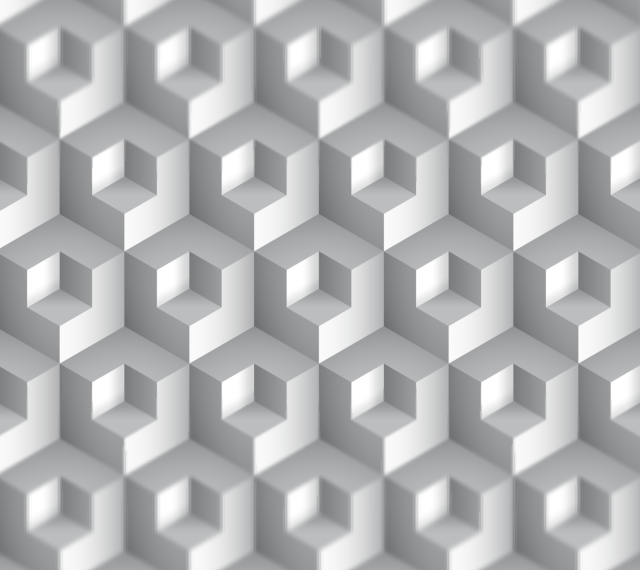
Reproduce this pattern procedurally as a WebGL 1 fragment shader.

```glsl
precision highp float;
// Hexagonal lattice of shaded grey cubes, each with a smaller cube-shaped notch.
// Every cell is split into three rhombic faces, shaded by face-local gradients;
// a weighted disc of samples smooths edges and softens rows away from the middle.

uniform vec2 u_resolution;

const float CELLS_ACROSS = 4.936;
const float NOTCH_SCALE = 0.5;
const float MAX_BLUR = 0.036;              // in cell widths
const vec2 LATTICE_SHIFT = vec2(-0.008, -0.029);
const vec2 LATTICE = vec2(1.0, 1.7320508);

// Offset from the nearest centre of a pointy-top hexagon lattice of unit width
vec2 hexCell(vec2 p) {
  vec2 a = mod(p + 0.5 * LATTICE, LATTICE) - 0.5 * LATTICE;
  vec2 b = mod(p, LATTICE) - 0.5 * LATTICE;
  return dot(a, a) < dot(b, b) ? a : b;
}

// Distance measure of a pointy-top hexagon: equals its half width on the rim
float hexRadius(vec2 p) {
  p = abs(p);
  return max(p.x, dot(p, vec2(0.5, 0.8660254)));
}

// Tone of the raised cube; side is 0 to 1 from the front edge, drop from the top rim
float cubeTone(vec2 p, float side, float drop) {
  if (drop < 0.0) return 0.745 - 0.18 * p.y * p.y - 0.06 * side * side;
  if (p.x > 0.0) return mix(0.98, 0.69, side * side);
  return 0.64 - 0.15 * side * side - 0.07 * drop * drop;
}

// Tone of the notch, in vertically mirrored cube coordinates
float notchTone(vec2 p, float side, float drop) {
  if (drop < 0.0) return mix(0.59, 0.74, smoothstep(0.0, 0.55, p.y));
  if (p.x > 0.0) return mix(0.48, 0.62, side);
  float wall = mix(0.83, 1.0, smoothstep(0.0, 0.55, side));
  return wall * mix(0.89, 1.0, smoothstep(0.0, 0.4, drop));
}

float patternTone(vec2 p) {
  vec2 cell = hexCell(p);
  bool inNotch = hexRadius(cell) < 0.5 * NOTCH_SCALE;
  if (inNotch) cell *= vec2(1.0, -1.0) / NOTCH_SCALE;
  vec2 q = cell * vec2(2.0, LATTICE.y);    // corners at -1 and 1
  float side = abs(q.x);
  float drop = 0.5 * side - q.y;
  return inNotch ? notchTone(q, side, drop) : cubeTone(q, side, drop);
}

// Gaussian-weighted average over a small neighbourhood
float softTone(vec2 p, float radius) {
  float total = 0.0;
  float weightSum = 0.0;
  for (int j = -3; j <= 3; j++) {
    for (int i = -3; i <= 3; i++) {
      vec2 tap = vec2(float(i), float(j)) / 3.0;
      float weight = exp(-2.0 * dot(tap, tap));
      total += weight * patternTone(p + tap * radius);
      weightSum += weight;
    }
  }
  return total / weightSum;
}

// Darker greys lean slightly to blue
vec3 coolGrey(float tone) {
  return vec3(tone) + (1.0 - tone) * vec3(-0.012, 0.002, 0.018);
}

void main() {
  float pixel = CELLS_ACROSS / u_resolution.x;
  vec2 p = (gl_FragCoord.xy - 0.5 * u_resolution) * pixel - LATTICE_SHIFT;

  // Focus falls off above and below the middle row
  float offMiddle = abs(gl_FragCoord.y / u_resolution.y - 0.5);
  float blur = MAX_BLUR * smoothstep(0.09, 0.42, offMiddle);

  gl_FragColor = vec4(coolGrey(softTone(p, max(blur, 0.75 * pixel))), 1.0);
}
```
